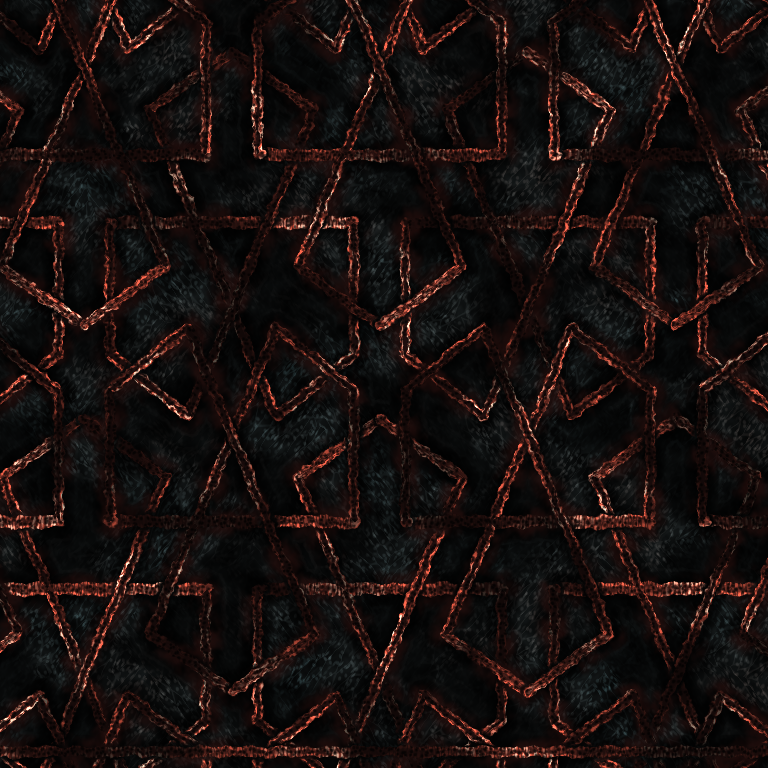
A three.js fragment shader for this pattern:

```glsl
// Interlaced strapwork of worn, rust-red metal over scratched black stone.
// Each staggered cell mirrors one bent strand four ways; strands are painted in
// order, each cutting a dark gap in those below. Cellular noise and sines add wear.
#define PERIOD vec2(0.3854, 0.4779)
#define CENTER vec2(0.6875, 0.5156)
#define HALF_WIDTH 0.0078
#define GAP 0.007
#define SOFT 0.0018
#define RAIL_Y 0.0208
#define STONE vec3(0.036, 0.043, 0.044)
#define CORE vec3(0.13, 0.06, 0.055)
#define RUST vec3(0.68, 0.27, 0.20)
#define BONE vec3(0.80, 0.66, 0.57)
varying vec2 vUv;

vec2 hash2(vec2 p) {
  return fract(sin(vec2(dot(p, vec2(127.1, 311.7)), dot(p, vec2(269.5, 183.3)))) * 43758.5);
}
// Distances to the nearest and second nearest feature point
vec2 cellular(vec2 p) {
  vec2 cell = floor(p), f = fract(p), best = vec2(8.0);
  for (int n = 0; n < 9; n++) {
    vec2 o = vec2(mod(float(n), 3.0), floor(float(n) / 3.0)) - 1.0;
    float d = length(o + hash2(cell + o) - f);
    best = d < best.x ? vec2(d, best.x) : vec2(best.x, min(best.y, d));
  }
  return best;
}
// Smooth layered sines, about 0 to 1
float sines(vec2 p) {
  float sum = 0.0, amp = 0.5;
  for (int i = 0; i < 4; i++) {
    sum += amp * sin(p.x + 1.7 * sin(p.y));
    p = mat2(1.6, 1.2, -1.2, 1.6) * p + 1.3;
    amp *= 0.55;
  }
  return 0.5 + 0.5 * sum;
}
// One strand: bar, box side, inner bend, long diagonal, chevron.
// Returns distance, side, length along the segment, segment index.
vec4 strand(vec2 q, float mirror) {
  vec2 path[6];
  path[0] = vec2(-0.155 * mirror, 0.195);
  path[1] = vec2(0.159, 0.195);
  path[2] = vec2(0.159, 0.0234);
  path[3] = vec2(0.0573, -0.0573);
  path[4] = vec2(-0.1068, 0.341);
  path[5] = vec2(0.0, 0.4167);
  vec4 best = vec4(9.0);
  for (int k = 0; k < 5; k++) {
    vec2 edge = path[k + 1] - path[k], r = q - path[k];
    float len = length(edge);
    vec2 dir = edge / len;
    float along = clamp(dot(r, dir), 0.0, len);
    float d = length(r - dir * along) - (k == 0 && mirror > 0.0 ? 0.0012 : 0.0);
    if (d < best.x) best = vec4(d, sign(dir.x * r.y - dir.y * r.x), along, float(k));
  }
  return best;
}
// Paint a strand over the earlier ones, with a gap along its edges
void paint(vec4 s, float id, inout float cover, inout vec4 top, inout float topId) {
  float body = 1.0 - smoothstep(HALF_WIDTH - SOFT, HALF_WIDTH, s.x);
  cover = max(cover * smoothstep(HALF_WIDTH, HALF_WIDTH + GAP, s.x), body);
  if (body > 0.0) { top = s; topId = id; }
}
vec3 stone(vec2 p, float near) {
  float slant = sines(p * 11.0) > 0.5 ? 1.0 : -1.0;
  vec2 q = mat2(0.8, 0.6 * slant, -0.6 * slant, 0.8) * p;
  float patches = smoothstep(0.3, 0.75, sines(p * 22.0 + 4.0));
  vec2 c = cellular(q * vec2(100.0, 28.0));
  float scratch = 1.0 - smoothstep(0.02, 0.16, c.y - c.x);
  float dash = 1.0 - smoothstep(0.1, 0.3, cellular(q * vec2(150.0, 50.0) + 9.0).x);
  float chip = 1.0 - smoothstep(0.1, 0.32, cellular(p * vec2(110.0, 85.0)).x);
  float echo = smoothstep(0.5, 1.0, sin(near * 330.0)) * sines(p * 40.0);
  vec3 col = STONE * (0.35 + 1.3 * sines(p * 75.0)) * (0.6 + 0.7 * patches);
  vec3 tint = mix(vec3(0.17, 0.14, 0.13), vec3(0.12, 0.18, 0.19), sines(p * 16.0));
  float marks = scratch * 0.35 + dash * 0.9 * sines(p * 90.0) + chip * 0.55;
  col += tint * (marks * (0.1 + 0.9 * patches) + echo * 0.15);
  float depth = smoothstep(HALF_WIDTH, 0.028, near);
  col *= mix(0.3, 1.0, depth);
  return col + vec3(0.10, 0.035, 0.03) * (1.0 - depth) * smoothstep(0.35, 0.9, sines(p * 45.0 + 2.0));
}
vec3 metal(vec2 p, vec4 s, float id) {
  float across = clamp(s.x / HALF_WIDTH, 0.0, 1.0);
  bool bar = s.w < 0.5;
  vec2 along = (bar ? vec2(s.z * 230.0, s.x * s.y * 80.0) : vec2(s.z * 70.0, s.x * s.y * 300.0)) + id;
  vec2 grain = cellular(along);
  float speck = cellular(p * 165.0).x;
  float wear = smoothstep(0.2, 0.8, sines(p * 17.0 + 7.0) * 0.7 + hash2(vec2(id, s.w)).x * 0.4);
  float rim = smoothstep(0.2, 0.58, across) * (1.0 - 0.6 * smoothstep(0.75, 1.0, across));
  rim *= 0.85 + 0.45 * s.y * sin(id * 4.0 + s.z * 25.0);
  if (bar || s.w > 3.5) rim = 0.3 + 0.5 * rim;  // bars and chevrons are filled
  float fibre = smoothstep(0.05, 0.55, grain.y - grain.x);
  vec3 col = mix(CORE * 0.6, RUST, clamp(rim * (0.12 + 0.88 * wear) * (0.4 + 0.85 * fibre), 0.0, 1.0));
  float bare = smoothstep(0.4, 0.75, sines(p * 27.0 + 1.0)) * rim;
  col = mix(col, BONE * (0.35 + 0.65 * wear), bare * (1.0 - smoothstep(0.15, 0.5, grain.x)));
  return col * (0.4 + 0.9 * smoothstep(0.1, 0.55, speck)) * (0.65 + 0.55 * wear);
}
void main() {
  vec2 p = vUv + 0.004 * (vec2(sines(vUv * 60.0), sines(vUv.yx * 60.0 + 3.0)) - 0.5);
  float chew = 0.004 * (sines(vUv * 190.0) - 0.45), cover = 0.0, near = 9.0, topId = 0.0;
  vec4 top = vec4(9.0);
  // Staggered rows, four mirrored strands in each cell
  for (int n = 0; n < 12; n++) {
    float m = mod(float(n), 4.0);
    float row = floor((p.y - CENTER.y) / PERIOD.y + 0.5) + floor(float(n) / 4.0) - 1.0;
    vec2 q = p - CENTER - vec2(0.5 * PERIOD.x * mod(row, 2.0), row * PERIOD.y);
    float column = floor(q.x / PERIOD.x + 0.5);
    q.x -= column * PERIOD.x;
    vec2 flip = vec2(m < 1.5 ? 1.0 : -1.0, mod(m, 2.0) < 0.5 ? 1.0 : -1.0);
    vec4 s = strand(q * flip, flip.x);
    s.x += chew;
    near = min(near, s.x);
    paint(s, m + 5.0 * row + 13.0 * column, cover, top, topId);
  }
  float rise = p.y - RAIL_Y;  // full-width rail along the foot
  paint(vec4(abs(rise) + chew, sign(rise), p.x, 0.0), 3.0, cover, top, topId);
  gl_FragColor = vec4(mix(stone(p, min(near, abs(rise))), metal(p, top, topId), cover), 1.0);
}
```
